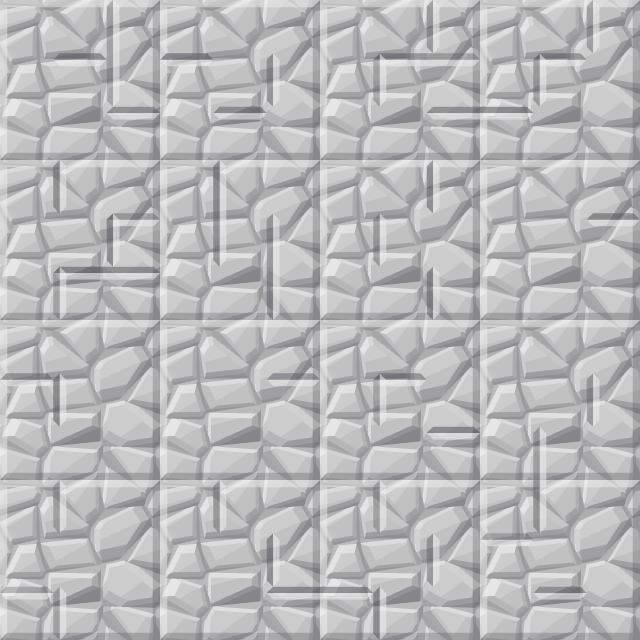
Give the GLSL for this texture, as a WebGL 2 fragment shader.

```glsl
#version 300 es
precision highp float;
// Grey faceted stone tiles: a wrapping Voronoi layout of chiselled stones is
// repeated four by four, each tile gets a translucent mitred bevel, and
// random light and dark grooves on a grid of thirds vary the tiles.

uniform vec2 u_resolution;
out vec4 fragColor;

const float TILES = 4.0;             // repeats across and down
const float GRID = 12.0;             // groove lines across the canvas
const vec2 STONES = vec2(3.0, 5.0);  // stones per tile
const vec2 TO_LIGHT = vec2(-0.6, -0.8);
const float HIGHLIGHT = 0.93;
const float SHADOW = 0.32;

float hash(vec2 p) {
    return fract(sin(dot(p, vec2(127.1, 311.7))) * 43758.5453);
}

vec2 hash2(vec2 p) {
    return vec2(hash(p), hash(p + 19.7));
}

vec2 rotate(vec2 v, float angle) {
    float c = cos(angle), s = sin(angle);
    return vec2(c * v.x - s * v.y, s * v.x + c * v.y);
}

vec2 stoneCenter(vec2 cell) {
    vec2 jitter = hash2(mod(cell, STONES) + 3.0) - 0.5;
    return (cell + 0.5 + 0.8 * jitter) / STONES;
}

// Cell of the stone nearest to p
vec2 nearestStone(vec2 p) {
    vec2 base = floor(p * STONES), best = base;
    float bestDist = 1e3;
    for (int j = -2; j <= 2; j++)
    for (int i = -1; i <= 1; i++) {
        vec2 cell = base + vec2(i, j);
        float dist = length(stoneCenter(cell) - p);
        if (dist < bestDist) { bestDist = dist; best = cell; }
    }
    return best;
}

// Flat grey of the facet at p: plateau, sloping side or gap between stones
float stoneShade(vec2 p, float gap, float plateau) {
    vec2 cell = nearestStone(p);
    vec2 home = stoneCenter(cell), id = mod(cell, STONES);
    float height = 1e3, lit = 0.0, grain = 0.0;
    for (int j = -2; j <= 2; j++)
    for (int i = -2; i <= 2; i++) {
        if (i == 0 && j == 0) continue;
        vec2 other = cell + vec2(i, j);
        vec2 center = stoneCenter(other);
        vec2 rnd = hash2(id * 7.3 + mod(other, STONES) * 1.7);
        vec2 normal = rotate(normalize(center - home), (rnd.x - 0.5) * 0.8);
        float inside = dot(0.5 * (home + center) - p, normal) - gap;
        float h = inside * mix(0.5, 2.0, rnd.y);
        if (h < height) {
            height = h;
            lit = dot(normal, TO_LIGHT);
            grain = rnd.x - 0.5;
        }
    }
    if (height < 0.0) return 0.645 + 0.08 * lit + 0.1 * grain;
    if (height < plateau) return 0.75 + 0.14 * lit + 0.08 * grain;
    // The plateau is split into two close tones
    vec2 split = rotate(TO_LIGHT, hash(id + 5.0) - 0.5);
    return dot(p - home, split) > 0.0 ? 0.80 : 0.755;
}

// Mitred rim: light at left and top, dark at right and bottom
float addBevel(float shade, vec2 t, float width) {
    float lightSide = min(t.x, t.y);
    float darkSide = min(1.0 - t.x, 1.0 - t.y);
    if (min(lightSide, darkSide) > width) return shade;
    return lightSide < darkSide ? mix(shade, HIGHLIGHT, 0.5)
                                : mix(shade, SHADOW, 0.28);
}

// Whether a groove runs on this segment; tile borders stay free
bool hasGroove(float segment, float line, float salt) {
    return mod(line, 3.0) > 0.5
        && hash(vec2(mod(segment, GRID), line) + salt) < 0.25;
}

// Groove along q.x: a dark band beside a light one, with slanted ends
float addGroove(float shade, vec2 q, float salt, float width) {
    vec2 cell = floor(q), f = q - cell;
    if (f.y > 2.0 * width || !hasGroove(cell.x, cell.y, salt)) return shade;
    float slant = abs(f.y - width);
    if (f.x < slant && !hasGroove(cell.x - 1.0, cell.y, salt)) return shade;
    if (1.0 - f.x < slant && !hasGroove(cell.x + 1.0, cell.y, salt)) return shade;
    float strength = mix(0.3, 0.55, hash(cell + salt + 8.0));
    return f.y < width ? mix(shade, SHADOW, strength)
                       : mix(shade, HIGHLIGHT, 0.55);
}

float wallShade(vec2 p) {
    vec2 tile = fract(p * TILES);
    float shade = stoneShade(tile, 0.014, 0.035);
    shade = addBevel(shade, tile, 0.045);
    shade = addGroove(shade, p * GRID, 2.0, 0.12);
    return addGroove(shade, p.yx * GRID, 41.0, 0.12);
}

void main() {
    // Four rotated-grid samples smooth the facet edges
    float shade = 0.0;
    for (int i = 0; i < 4; i++) {
        vec2 offset = vec2(i, (2 * i + 1) % 5) / 4.0 - 0.375;
        vec2 p = (gl_FragCoord.xy + offset) / u_resolution;
        shade += 0.25 * wallShade(vec2(p.x, 1.0 - p.y));
    }
    // Darker greys lean slightly to blue
    float blue = shade + 0.045 * (0.87 - shade);
    fragColor = vec4(shade, shade, blue, 1.0);
}
```
